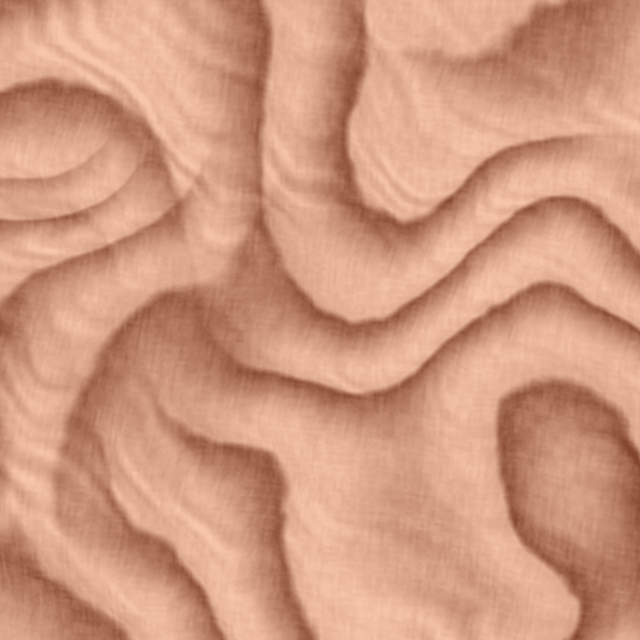
This texture is drawn by a WebGL 1 fragment shader. Its source:

```glsl
precision highp float;
// Soft peach crinkled gauze lying in winding folds, with a fine open weave.

uniform vec2 u_resolution;

#define FOLD_FREQ 4.4     // folds across the canvas
#define FOLD_WARP 3.4     // how strongly the folds wind
#define FOLD_SHADOW 1.15  // darkness of the valleys
#define FOLD_SHEEN 0.09   // brightness swing over a fold
#define CRINKLE_FREQ 44.0 // ribs across the canvas
#define CRINKLE_DEPTH 0.24
#define THREAD_FREQ 190.0 // threads across the canvas
#define THREAD_DEPTH 0.26
#define BASE_TONE 1.04
#define SHADE_COLOR vec3(0.57, 0.33, 0.24)
#define LIGHT_COLOR vec3(0.92, 0.72, 0.61)

const float TAU = 6.28318;

float hash(vec2 p) {
  vec3 q = fract(p.xyx * vec3(0.1031, 0.1030, 0.0973));
  q += dot(q, q.yzx + 33.33);
  return fract((q.x + q.y) * q.z);
}

float noise(vec2 p) {
  vec2 cell = floor(p);
  vec2 f = fract(p);
  f = f * f * f * (f * (f * 6.0 - 15.0) + 10.0);
  float low = mix(hash(cell), hash(cell + vec2(1.0, 0.0)), f.x);
  float high = mix(hash(cell + vec2(0.0, 1.0)), hash(cell + vec2(1.0, 1.0)), f.x);
  return mix(low, high, f.y);
}

vec2 rotate(vec2 p, float angle) {
  float c = cos(angle);
  float s = sin(angle);
  return vec2(c * p.x - s * p.y, s * p.x + c * p.y);
}

// Two rotated octaves, smooth enough to bend cloth
float drift(vec2 p) {
  return 0.75 * noise(rotate(p, 0.6)) + 0.25 * noise(rotate(p, 1.9) * 2.1 + 7.3);
}

// Phase counting the folds that lie across the given direction
float foldPhase(vec2 p, float angle, float seed) {
  float across = dot(p, vec2(cos(angle), sin(angle)));
  float scallop = 0.05 * noise(p * 38.0 + seed);
  return across * FOLD_FREQ + FOLD_WARP * drift(p * 2.3 + seed) + scallop;
}

// Slow fall into a valley, then the crisp edge of the next fold
float valley(float phase) {
  float f = fract(phase);
  return f * f * f * (1.0 - smoothstep(0.88, 1.0, f));
}

// Embossed, stretched ribs that bend over the folds
float crinkle(vec2 p, float bend) {
  vec2 bent = p + 0.13 * vec2(drift(p * 3.0 + 41.0), drift(p * 3.0 + 63.0));
  vec2 rib = rotate(bent, -0.85) * vec2(CRINKLE_FREQ, CRINKLE_FREQ * 0.17);
  rib.x += 0.8 * bend + 1.2 * noise(p * 14.0);
  float relief = noise(rib) - noise(rib + vec2(0.65, 0.12));
  return relief * mix(0.3, 1.2, noise(p * 4.0 + 27.0));
}

// Uneven warp and weft threads
float weave(vec2 p, float bend) {
  vec2 cloth = rotate(p, 0.12) + 0.04 * vec2(drift(p * 4.0), drift(p * 4.0 + 19.0));
  cloth += 0.004 * bend;
  vec2 t = cloth * THREAD_FREQ;
  float warpThread = noise(t * vec2(1.0, 0.22));
  float weftThread = noise(t * vec2(0.25, 1.0) + 53.0);
  float grain = noise(t * 1.15 + 91.0);
  return 0.45 * warpThread + 0.3 * weftThread + 0.25 * grain - 0.5;
}

void main() {
  vec2 p = gl_FragCoord.xy / u_resolution.y;

  // Two families of folds take over from each other
  float share = smoothstep(0.3, 0.65, drift(p * 2.0 + 13.0));
  float phaseA = foldPhase(p, 1.0, 3.0);
  float phaseB = foldPhase(p, 2.5, 31.0);
  float shadow = share * valley(phaseA) + 0.85 * (1.0 - share) * valley(phaseB);
  float bend = mix(cos(TAU * (phaseB - 0.3)), cos(TAU * (phaseA - 0.3)), share);

  // Broad light, valleys, ribs and threads add up to one tone
  float tone = BASE_TONE - 0.22 * drift(p * 3.2 + 77.0);
  tone += FOLD_SHEEN * bend - FOLD_SHADOW * shadow;
  tone += CRINKLE_DEPTH * crinkle(p, bend);
  tone += THREAD_DEPTH * weave(p, bend) * (0.8 + shadow);
  tone = clamp(tone, -0.15, 1.14);

  gl_FragColor = vec4(mix(SHADE_COLOR, LIGHT_COLOR, tone), 1.0);
}
```
